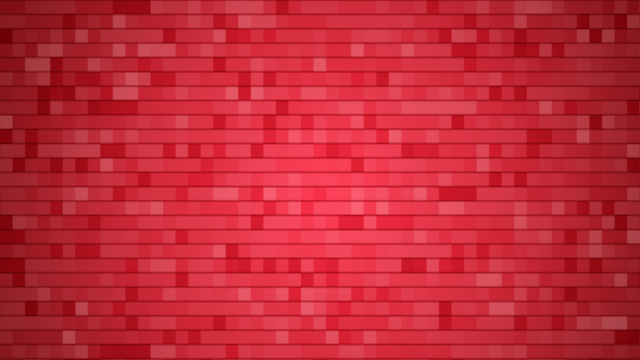
Reproduce this background procedurally as a Shadertoy shader.

```glsl
#define COLUMNS 51.03
#define ROWS 25.08
#define GLOW_CENTRE vec2(0.51, 0.455)
#define GLOW_COLOUR vec3(0.98, 0.19, 0.29)
#define MID_COLOUR vec3(0.83, 0.115, 0.185)
#define EDGE_COLOUR vec3(0.45, 0.0, 0.02)
#define TINT_COLOUR vec3(1.0, 0.88, 0.89)
#define DARK_SHADE vec3(0.9, 0.62, 0.68)
#define SEAM_SHADE vec3(0.8, 0.45, 0.52)
#define SEAM_WIDTH 0.13
#define RUN_CHANCE 0.4

// Integer hash of a cell, from 0 to 1
float hash(ivec2 cell) {
    uint h = uint(cell.x + 512) * 1597334677u ^ uint(cell.y + 512) * 3812015801u;
    h = (h ^ (h >> 16)) * 2246822519u;
    h = (h ^ (h >> 13)) * 3266489917u;
    h ^= h >> 16;
    return float(h >> 8) / 16777216.0;
}

// Tile opacity in x, darkness in y; some tiles join a run of equal ones
vec2 tile(ivec2 cell) {
    if (hash(cell + ivec2(31, 407)) < RUN_CHANCE) cell.x = (cell.x + cell.y % 3) / 3 * 3;
    float kind = hash(cell);
    float amount = hash(cell + ivec2(97, 211));
    if (kind < 0.13) return vec2(0.0, amount);
    if (kind > 0.87) return vec2(mix(0.17, 0.28, amount), 0.0);
    return vec2(mix(0.055, 0.15, amount), 0.0);
}

// Radial glow that darkens towards the corners
vec3 glow(vec2 uv) {
    vec2 offset = uv - GLOW_CENTRE;
    offset.x *= iResolution.x / iResolution.y;
    float d = length(offset);
    vec3 colour = mix(GLOW_COLOUR, MID_COLOUR, smoothstep(0.0, 0.52, d));
    return mix(colour, EDGE_COLOUR, smoothstep(0.38, 1.12, d));
}

void mainImage(out vec4 fragColor, in vec2 fragCoord) {
    vec2 uv = fragCoord / iResolution.xy;
    vec2 grid = vec2(uv.x, 1.0 - uv.y) * vec2(COLUMNS, ROWS);
    vec2 pixel = vec2(COLUMNS, ROWS) / iResolution.xy;

    // Tiles, blended across each column edge
    float column = floor(grid.x + 0.5);
    ivec2 right = ivec2(int(column), int(floor(grid.y)));
    float side = smoothstep(-pixel.x, pixel.x, grid.x - column);
    vec2 shade = mix(tile(right - ivec2(1, 0)), tile(right), side);

    vec3 colour = mix(glow(uv), TINT_COLOUR, shade.x);
    colour *= mix(vec3(1.0), DARK_SHADE, shade.y);

    // Soft red seams between the rows
    float seamDistance = abs(fract(grid.y + 0.5) - 0.5);
    float softness = max(pixel.y, 0.06);
    float seam = 1.0 - smoothstep(-softness, softness, seamDistance - 0.5 * SEAM_WIDTH);
    colour *= mix(vec3(1.0), SEAM_SHADE, seam);

    fragColor = vec4(clamp(colour, 0.0, 1.0), 1.0);
}
```
